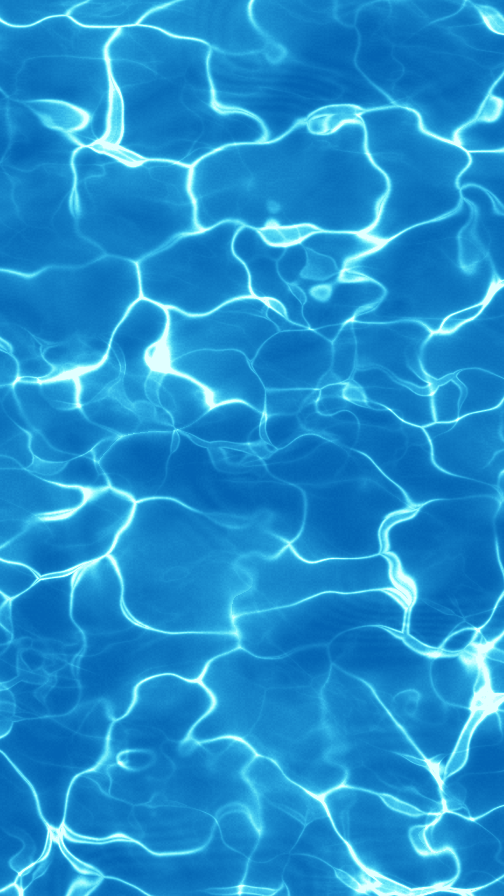
This texture is drawn by a WebGL 2 fragment shader. Its source:

```glsl
#version 300 es
precision highp float;

#define CELLS vec2(4.2, 5.2)   // light cells per canvas width
#define BEND 0.42              // large curvature of the light lines
#define WOBBLE 0.13            // small curvature of the light lines
#define CORE 0.029             // half width of a bright line, in cells
#define HALO 0.095             // reach of the glow, in cells
#define RIBBON 0.095           // half width of the widest folds, in cells
#define SPARK 0.075            // size of the bright crossings, in cells
#define FINE_GAIN 0.55         // strength of the finer network
#define WISP_GAIN 1.1          // strength of the loose filaments
#define GRAIN 0.32             // strength of the fine grain

uniform vec2 u_resolution;
out vec4 fragColor;

// Water tones from deep to glinting
const vec3 TONES[7] = vec3[7](
    vec3(0.04, 0.44, 0.73), vec3(0.08, 0.51, 0.78), vec3(0.13, 0.60, 0.84),
    vec3(0.20, 0.71, 0.91), vec3(0.33, 0.85, 0.96), vec3(0.55, 0.97, 0.99),
    vec3(0.88, 1.00, 1.00));

float hash(vec2 p) {
    return fract(sin(dot(p, vec2(127.1, 311.7))) * 43758.55);
}

vec2 hash2(vec2 p) {
    return vec2(hash(p), hash(p + 57.3));
}

float noise(vec2 p) {
    vec2 i = floor(p), f = fract(p);
    f = f * f * f * (f * (f * 6.0 - 15.0) + 10.0);
    return mix(mix(hash(i), hash(i + vec2(1, 0)), f.x),
               mix(hash(i + vec2(0, 1)), hash(i + vec2(1, 1)), f.x), f.y);
}

float fbm(vec2 p) {
    float sum = 0.0, gain = 0.533;
    for (int i = 0; i < 4; i++) {
        sum += gain * noise(p);
        p = mat2(1.6, 1.2, -1.2, 1.6) * p + 13.7;
        gain *= 0.5;
    }
    return sum;
}

vec2 noise2(vec2 p) {
    return vec2(noise(p), noise(p + 31.4)) * 2.0 - 1.0;
}

vec2 site(vec2 cell) {
    return cell + 0.5 + 0.88 * (hash2(cell) - 0.5);
}

// Distances to the nearest and second nearest cell borders
vec2 borders(vec2 p) {
    vec2 home = floor(p);
    float best = 1e3;
    for (int y = -1; y <= 1; y++)
    for (int x = -1; x <= 1; x++) {
        vec2 cell = floor(p) + vec2(x, y);
        float d = distance(p, site(cell));
        if (d < best) { best = d; home = cell; }
    }
    vec2 nearest = site(home), d = vec2(1e3);
    for (int y = -2; y <= 2; y++)
    for (int x = -2; x <= 2; x++) {
        if (x == 0 && y == 0) continue;
        vec2 other = site(home + vec2(x, y));
        float b = dot(0.5 * (nearest + other) - p, normalize(other - nearest));
        d = b < d.x ? vec2(b, d.x) : vec2(d.x, min(d.y, b));
    }
    return d;
}

// Folded light: sharp lines, filled ribbons, glow and sparks
float caustic(vec2 p) {
    vec2 q = p + BEND * noise2(p * 1.25 + 4.0) + WOBBLE * noise2(p * 3.4);
    vec2 d = borders(q);
    float fold = RIBBON * smoothstep(0.55, 0.9, noise(p * 2.1 + 19.0));
    float lit = mix(0.3, 1.08, smoothstep(0.22, 0.65, noise(p * 1.5 + 71.0)));
    float rim = (d.x - fold) / CORE;
    float light = 2.7 * exp(-rim * rim);
    light += 1.8 * exp(-max(d.x - fold, 0.0) / HALO);
    light += 1.5 * smoothstep(0.01, 0.05, fold) * smoothstep(CORE, -CORE, d.x - fold);
    float spark = exp(-d.y / SPARK) * smoothstep(0.3, 0.75, noise(p * 1.9 + 43.0));
    return lit * light + 3.0 * spark;
}

// Thin loose filaments along the mid level of a stretched noise
float wisps(vec2 p) {
    vec2 q = p + 0.5 * noise2(p * 0.9 + 8.0);
    float level = fbm(q * vec2(0.9, 1.7) + 25.0) - 0.5;
    return exp(-abs(level) / 0.04) * smoothstep(0.25, 0.75, noise(p * 1.3 + 90.0));
}

vec3 waterColor(float t) {
    t = clamp(t, -0.6, 6.0);
    int i = clamp(int(floor(t)), 0, 5);
    return mix(TONES[i], TONES[i + 1], t - float(i));
}

void main() {
    vec2 uv = gl_FragCoord.xy / min(u_resolution.x, u_resolution.y);
    vec2 p = uv * CELLS;

    // Soft depth with faint ripples
    float depth = fbm(p * vec2(0.8, 1.1) + 0.6 * noise2(p * 0.8));
    float tone = mix(-0.65, 1.05, smoothstep(0.28, 0.74, depth));
    tone += 0.2 * sin(60.0 * noise(p * 0.9 + 5.0)) * smoothstep(0.4, 0.8, noise(p + 62.0));

    // Light networks
    tone += caustic(p);
    vec2 finer = mat2(1.4, 0.5, -0.4, 1.5) * p + 37.0;
    tone += FINE_GAIN * caustic(finer) * smoothstep(0.25, 0.75, noise(p * 0.8 + 11.0));
    tone += WISP_GAIN * (wisps(p) + 0.5 * wisps(mat2(1.5, 0.9, -0.9, 1.5) * p + 53.0));

    tone += GRAIN * (hash(floor(uv * 288.0)) - 0.5);
    fragColor = vec4(waterColor(tone), 1.0);
}
```
